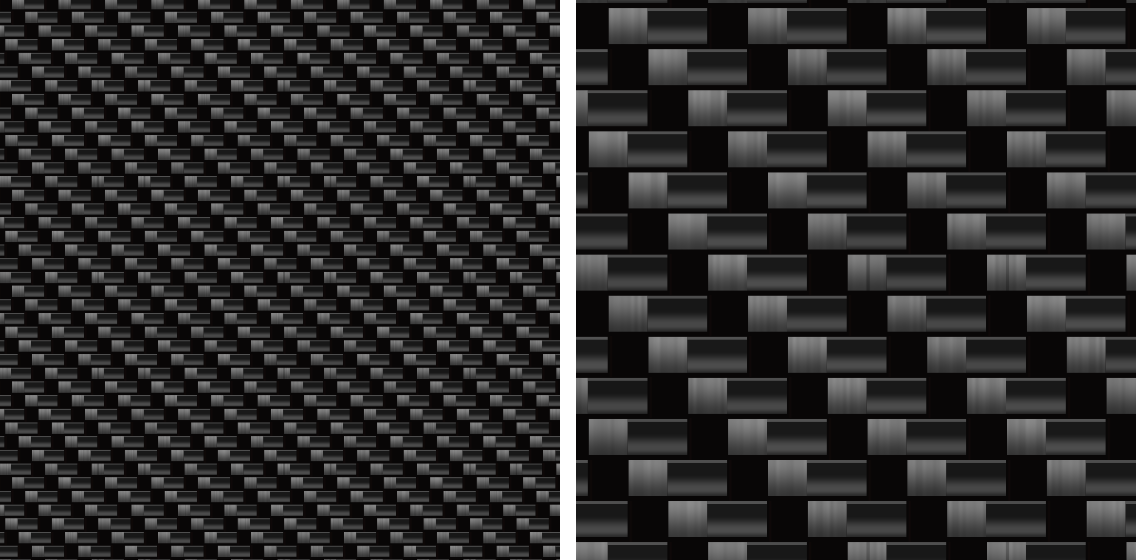
Left, the full canvas; right, a detail of the centre.
This texture is drawn by a Shadertoy shader. Its source:

```glsl
// Carbon fibre twill: staggered rows of pale squares, dark bars and black gaps.

const float COLS = 12.05;          // repeats across
const float ROWS = 40.9;           // rows down
const vec2  PHASE = vec2(0.533, 0.82);
const float ROW_SHIFT = 2.0 / 7.0; // sideways step per row, in repeats
const float SQUARE_END = 2.0 / 7.0;
const float BAR_END = 5.0 / 7.0;
const float TOW_HEIGHT = 0.90;     // share of the row height
const float LINE_HEIGHT = 0.07;
const float FIBRES = 40.0;         // fine streaks per repeat
const float FIBRE_DEPTH = 0.07;
const float CELL_VARIATION = 0.05;
const float SEAM_DEPTH = 0.22;
const vec3  GAP_COLOR = vec3(0.032, 0.024, 0.024);
const vec3  WARM_TINT = vec3(0.022, 0.008, 0.006);
const float SQUARE_TOP = 0.50;
const float SQUARE_BOTTOM = 0.21;
const float BAR_DARK = 0.095;
const float BAR_LIGHT = 0.29;
const float LINE_LIGHT = 0.31;

float hash(vec2 p) {
    return fract(sin(dot(p, vec2(12.9898, 78.233))) * 43758.5453);
}

// Smooth noise along x, with a separate sequence for each seed
float streak(float x, float seed) {
    float i = floor(x);
    float t = smoothstep(0.0, 1.0, x - i);
    return mix(hash(vec2(i, seed)), hash(vec2(i + 1.0, seed)), t);
}

// Soft interval from a to b, with edge width w inside it
float band(float x, float a, float b, float w) {
    return smoothstep(a, a + w, x) * (1.0 - smoothstep(b - w, b, x));
}

void mainImage(out vec4 fragColor, in vec2 fragCoord) {
    vec2 uv = fragCoord / iResolution.xy;
    vec2 aa = vec2(COLS, ROWS) / iResolution.xy;

    // Row and repeat coordinates, y running downwards
    float v = (1.0 - uv.y) * ROWS - PHASE.y;
    float row = floor(v);
    float y = v - row;
    float u = uv.x * COLS - PHASE.x - row * ROW_SHIFT;
    float col = floor(u);
    float x = u - col;

    // Masks of the two visible tows
    float height = band(y, 0.0, TOW_HEIGHT, aa.y);
    float square = band(x, 0.0, SQUARE_END, aa.x) * height;
    float bar = band(x, SQUARE_END - aa.x, BAR_END, aa.x) * height;

    // Vertical sheen
    float squareShade = mix(SQUARE_TOP, SQUARE_BOTTOM, smoothstep(0.0, 0.95, y));
    float barShade = mix(BAR_DARK, BAR_LIGHT, smoothstep(0.36, 0.70, y));
    barShade *= 1.0 - 0.45 * smoothstep(0.74, TOW_HEIGHT, y);
    float line = 1.0 - smoothstep(LINE_HEIGHT, LINE_HEIGHT + aa.y, y);
    barShade = mix(barShade, LINE_LIGHT, line);

    // Fibre streaks and tone differences between cells
    float fibre = streak(x * FIBRES, col + row * 17.0) - 0.5;
    squareShade *= 1.0 + 2.0 * FIBRE_DEPTH * fibre;
    float tone = 1.0 + CELL_VARIATION * (2.0 * hash(vec2(col, row)) - 1.0);

    // Recurring seam: paired squares in every seventh row are split
    float tileCol = mod(col + 2.0 * floor(row / 7.0), 4.0);
    float seam = step(tileCol, 1.5) * step(abs(mod(row, 7.0) - 5.0), 0.5);
    float crack = 1.0 - smoothstep(0.008, 0.008 + aa.x, abs(x - 0.15));
    squareShade *= 1.0 - SEAM_DEPTH * seam * crack;

    // Black cells carry a faint warm edge
    float edge = 1.0 - smoothstep(0.0, 2.0 * aa.x, abs(x - BAR_END - 0.02));
    vec3 color = GAP_COLOR + WARM_TINT * edge;
    color = mix(color, vec3(barShade * tone), bar);
    color = mix(color, vec3(squareShade * tone), square);
    fragColor = vec4(color, 1.0);
}
```
